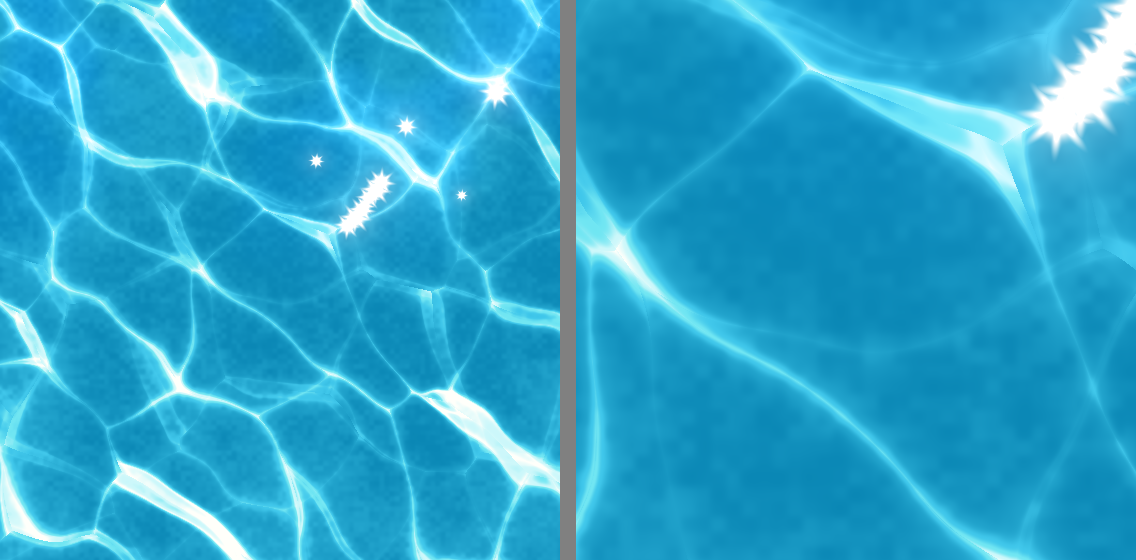
Left, the full canvas; right, a detail of the centre.
Reproduce this texture procedurally as a three.js fragment shader.

```glsl
// Sunlit pool water: diagonal caustic filaments, folded light ribbons and star glints.
varying vec2 vUv;

vec2 hash2(vec2 p) {
  p = vec2(dot(p, vec2(127.1, 311.7)), dot(p, vec2(269.5, 183.3)));
  return fract(sin(p) * 43758.5453);
}

float noise(vec2 p) {
  vec2 i = floor(p), f = fract(p);
  f = f * f * f * (f * (f * 6.0 - 15.0) + 10.0);
  return mix(mix(hash2(i).x, hash2(i + vec2(1, 0)).x, f.x),
             mix(hash2(i + vec2(0, 1)).x, hash2(i + vec2(1, 1)).x, f.x), f.y);
}

float fbm(vec2 p) {
  float sum = 0.0, amp = 0.5;
  for (int i = 0; i < 4; i++) {
    sum += amp * noise(p);
    p = p * 2.03 + 11.3;
    amp *= 0.5;
  }
  return sum;
}

vec2 noise2(vec2 p) {
  return vec2(noise(p), noise(p + 31.7)) - 0.5;
}

// Light gathered along the borders of warped, stretched Voronoi cells
float caustics(vec2 p, vec2 stretch, float blur) {
  p += 0.1 * noise2(p * 4.0) + 0.035 * noise2(p * 10.0 + 5.0);
  vec2 u = vec2(p.x - p.y, p.x + p.y) * 0.7071 * stretch;
  vec2 cell = floor(u), f = fract(u);

  vec2 nearest = vec2(0.0), toNearest = vec2(8.0);
  for (int y = -1; y <= 1; y++)
  for (int x = -1; x <= 1; x++) {
    vec2 g = vec2(x, y);
    vec2 r = g + 0.1 + 0.8 * hash2(cell + g) - f;
    if (dot(r, r) < dot(toNearest, toNearest)) {
      toNearest = r;
      nearest = g;
    }
  }

  float fold = smoothstep(0.4, 0.8, noise(u * vec2(1.5, 1.0) + 7.0));
  float fade = 0.4 + 1.0 * noise(u * 1.7 + 19.0);
  float silk = 0.3 + 1.1 * noise(u * vec2(2.5, 10.0));
  float light = 0.0, ribbon = 0.0;
  for (int y = -2; y <= 2; y++)
  for (int x = -2; x <= 2; x++) {
    vec2 g = nearest + vec2(x, y);
    vec2 r = g + 0.1 + 0.8 * hash2(cell + g) - f;
    vec2 across = r - toNearest;
    if (dot(across, across) < 0.0001) continue;
    vec2 n = normalize(across);
    vec2 slope = n * stretch;
    float d = dot(0.5 * (r + toNearest), n) / length(slope);
    float along = abs(slope.y) / length(slope);
    float pairHash = hash2(2.0 * cell + g + nearest).x;
    float strength = fade * mix(0.35, 1.0, pairHash) * mix(0.45, 1.0, along);
    float width = 0.021 * fold * along * strength;
    float sheet = 1.0 - smoothstep(width - 0.003, width + 0.004, d);
    ribbon = max(ribbon, sheet * strength * fold);
    light += strength * (0.85 * exp(-abs(d - width) / (0.005 * blur))
           + 0.28 * exp(-d / (0.017 * blur)));
  }
  return light + 0.6 * ribbon * silk;
}

// White sparkle with short rays and a soft bloom
float glint(vec2 q, float radius) {
  float d = length(q) / radius;
  float rays = pow(abs(cos(atan(q.y, q.x + 0.00001) * 4.0 + 0.4)), 6.0);
  return 1.0 - smoothstep(0.3, 1.0, d / (0.85 + 0.5 * rays)) + 0.45 * exp(-d * 0.9);
}

vec3 waterColor(float light) {
  vec3 c = mix(vec3(0.04, 0.53, 0.71), vec3(0.13, 0.64, 0.80), smoothstep(-0.05, 0.27, light));
  c = mix(c, vec3(0.25, 0.78, 0.92), smoothstep(0.22, 0.46, light));
  c = mix(c, vec3(0.44, 0.90, 0.95), smoothstep(0.44, 0.68, light));
  c = mix(c, vec3(0.80, 0.97, 0.98), smoothstep(0.68, 1.0, light));
  return mix(c, vec3(1.0, 1.0, 0.98), smoothstep(1.0, 1.5, light));
}

void main() {
  vec2 p = vUv;

  // Pool floor shading, with a fine mosaic grain
  float light = 0.2 * smoothstep(0.3, 0.7, fbm(p * 4.0 + 2.0));
  light += 0.1 * (noise(p * 110.0) - 0.5) + 0.08 * (noise(p * vec2(45.0, 60.0)) - 0.5);

  // Sharp surface caustics over a fainter, softer set
  light += caustics(p + 1.3, vec2(3.3, 6.0), 1.0);
  light += 0.27 * caustics(p + 6.1, vec2(4.2, 5.2), 1.5);
  vec3 color = waterColor(light);

  // Sky tint towards the top
  float sky = smoothstep(0.4, 0.95, p.y) * smoothstep(0.35, 0.6, fbm(p * 3.0 + 9.0));
  color += vec3(0.0, 0.015, 0.09) * sky;

  // A slanted chain of glints, then a few scattered ones
  float sparkle = 0.0;
  for (int i = 0; i < 7; i++) {
    float t = float(i) / 6.0;
    vec2 center = mix(vec2(0.622, 0.597), vec2(0.684, 0.677), t);
    center += 0.01 * (hash2(vec2(i, 4)) - 0.5);
    sparkle = max(sparkle, glint(p - center, 0.021 + 0.004 * sin(t * 9.0)));
  }
  for (int i = 0; i < 4; i++) {
    float k = float(i);
    vec2 center = vec2(0.55, 0.62) + vec2(0.42, 0.25) * fract(vec2(0.8, 0.86) + k * vec2(0.618, 0.755));
    sparkle = max(sparkle, glint(p - center, 0.027 / (1.0 + 0.6 * k)));
  }
  color = mix(color, vec3(1.0), clamp(sparkle, 0.0, 1.0));

  gl_FragColor = vec4(clamp(color, 0.0, 1.0), 1.0);
}
```
